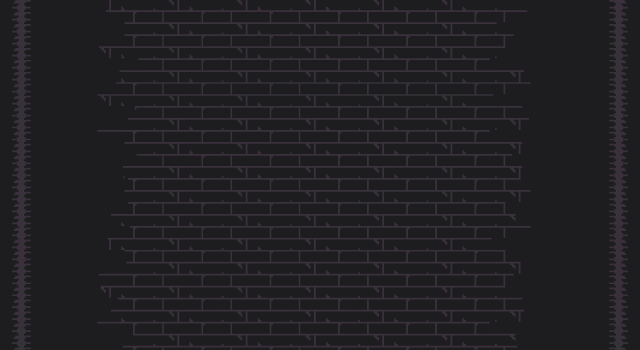
A Shadertoy shader for this texture:

```glsl
#define GRID vec2(375.0, 204.5)
#define WALL_ORIGIN vec2(64.0, 6.0)
#define BRICK_PERIOD 40.0
#define ROW_HEIGHT 7.0
#define LEFT_EDGE vec2(57.0, 82.0)
#define RIGHT_EDGE vec2(285.0, 312.0)
#define CHAIN_CENTER 12.0
#define SAMPLES 4
#define BACKGROUND vec3(0.112, 0.110, 0.120)
#define MORTAR_GRAY vec3(0.212, 0.197, 0.222)
#define MORTAR_PURPLE vec3(0.230, 0.188, 0.238)

float hash(vec2 p) {
    p = fract(p * vec2(0.1031, 0.1137));
    p += dot(p, p.yx + 33.33);
    return fract((p.x + p.y) * p.x * 97.31);
}

float noise(vec2 p) {
    vec2 i = floor(p), f = fract(p);
    f = f * f * (3.0 - 2.0 * f);
    return mix(mix(hash(i), hash(i + vec2(1, 0)), f.x),
               mix(hash(i + vec2(0, 1)), hash(i + vec2(1, 1)), f.x), f.y);
}

// Filled rectangle of whole cells, both corners included
bool cells(vec2 c, float x0, float y0, float x1, float y1) {
    return c.x >= x0 && c.x <= x1 && c.y >= y0 && c.y <= y1;
}

bool brickWall(vec2 cell) {
    vec2 p = cell - WALL_ORIGIN;
    float row = floor(p.y / ROW_HEIGHT);
    vec2 c = vec2(mod(p.x, BRICK_PERIOD), p.y - row * ROW_HEIGHT);

    // Ragged ends differ from row to row
    float left = floor(mix(LEFT_EDGE.x, LEFT_EDGE.y, hash(vec2(row + 40.0, 3.0))));
    float right = floor(mix(RIGHT_EDGE.x, RIGHT_EDGE.y, hash(vec2(row + 40.0, 17.0))));
    if (cell.x < left || cell.x > right) return false;

    if (c.y < 0.5) return true;
    // Short bricks: two joints and a notch
    if (mod(row, 2.0) < 0.5)
        return c.x == 14.0 || c.x == 31.0 || cells(c, 15.0, 1.0, 15.0, 1.0);

    // Long bricks: one joint, chips along the bottom, a crack from the top
    bool chips = cells(c, 7.0, 5.0, 7.0, 6.0) || cells(c, 8.0, 6.0, 8.0, 6.0)
              || cells(c, 26.0, 6.0, 26.0, 6.0);
    bool crack = cells(c, 35.0, 1.0, 36.0, 1.0) || cells(c, 36.0, 2.0, 37.0, 2.0)
              || cells(c, 37.0, 3.0, 37.0, 3.0);
    return c.x == 0.0 || chips || crack;
}

// Vertical spine with staggered crossbars, mirrored on both sides
bool sideChain(vec2 cell) {
    float x = min(cell.x, GRID.x - 1.0 - cell.x) - CHAIN_CENTER;
    float y = mod(cell.y + 3.0, ROW_HEIGHT);
    float reach = 1.0;
    if (y == 0.0) reach = 5.0;
    else if (y == 3.0) reach = x > 0.0 ? 5.0 : 3.0;
    else if (y == 4.0) reach = x < 0.0 ? 4.0 : 2.0;
    else if (y == 1.0 || y == 6.0) reach = 2.0;
    return abs(x) <= reach;
}

void mainImage(out vec4 fragColor, in vec2 fragCoord) {
    // Box filter over the pixel area
    float coverage = 0.0;
    for (int j = 0; j < SAMPLES; j++)
    for (int i = 0; i < SAMPLES; i++) {
        vec2 offset = (vec2(i, j) + 0.5) / float(SAMPLES) - 0.5;
        vec2 uv = (fragCoord + offset) / iResolution.xy;
        vec2 cell = floor(vec2(uv.x, 1.0 - uv.y) * GRID);
        if (brickWall(cell) || sideChain(cell)) coverage += 1.0;
    }
    coverage /= float(SAMPLES * SAMPLES);

    // Slow tint drift across the mortar
    vec2 uv = fragCoord / iResolution.xy;
    float tint = noise(uv * vec2(3.0, 7.0) + 5.0);
    vec3 mortar = mix(MORTAR_GRAY, MORTAR_PURPLE, tint);
    fragColor = vec4(mix(BACKGROUND, mortar, coverage), 1.0);
}
```
